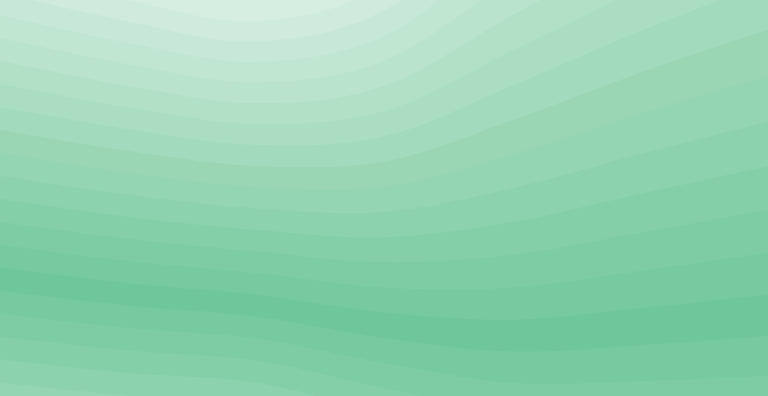
This background is drawn by a Shadertoy shader. Its source:

```glsl
// Soft green terraces: flat curved bands fading from a pale crest to a deep valley.

const vec3 DEEP_GREEN = vec3(0.435, 0.780, 0.600);
const vec3 PALE_MINT = vec3(0.839, 0.933, 0.882);
const vec3 MUTED_SHIFT = vec3(-0.004, -0.012, -0.014);
const float VALLEY_BAND = 6.0;
const float FADE_BANDS = 14.0;
const int SPANS = 6;

// Evenly spaced columns: depth of edge zero, band height, band compression.
const vec3 COLUMNS[9] = vec3[9](
    vec3(0.273, 0.0606, 0.0001),
    vec3(0.328, 0.0580, 0.0),
    vec3(0.381, 0.0551, -0.0001),
    vec3(0.419, 0.0533, -0.00015),
    vec3(0.408, 0.0636, 0.0),
    vec3(0.304, 0.0869, 0.0005),
    vec3(0.184, 0.1045, 0.0009),
    vec3(0.076, 0.1179, 0.0011),
    vec3(-0.020, 0.1288, 0.0013)
);

// Catmull-Rom curve through four neighbouring columns.
vec3 spline(vec3 a, vec3 b, vec3 c, vec3 d, float t) {
    vec3 linear = c - a;
    vec3 square = 2.0 * a - 5.0 * b + 4.0 * c - d;
    vec3 cube = 3.0 * (b - c) + d - a;
    return b + 0.5 * t * (linear + t * (square + t * cube));
}

vec3 columnAt(float x) {
    float position = x * float(SPANS);
    int i = clamp(int(floor(position)), 0, SPANS - 1);
    return spline(COLUMNS[i], COLUMNS[i + 1], COLUMNS[i + 2], COLUMNS[i + 3],
                  position - float(i));
}

// Solve depth = start + height * level - compression * level^2 for level.
float levelAt(float depth, vec3 column) {
    float offset = depth - column.x;
    float root = sqrt(max(column.y * column.y - 4.0 * column.z * offset, 0.0));
    return 2.0 * offset / (column.y + root);
}

// Shade by distance from the valley; band zero is slightly muted.
vec3 bandColor(float band) {
    float fade = clamp(abs(band - VALLEY_BAND) / FADE_BANDS, 0.0, 1.0);
    float muted = 1.0 - step(0.5, abs(band));
    return mix(DEEP_GREEN, PALE_MINT, fade) + MUTED_SHIFT * muted;
}

// Blend the two bands across their nearest shared edge.
vec3 terraces(float level, float pixelWidth) {
    float edge = floor(level + 0.5);
    float blend = clamp((level - edge) / pixelWidth + 0.5, 0.0, 1.0);
    return mix(bandColor(edge - 1.0), bandColor(edge), blend);
}

void mainImage(out vec4 fragColor, in vec2 fragCoord) {
    vec2 uv = fragCoord / iResolution.xy;
    float level = levelAt(1.0 - uv.y, columnAt(uv.x));
    float pixelWidth = max(fwidth(level), 0.0001);
    fragColor = vec4(terraces(level, pixelWidth), 1.0);
}
```
